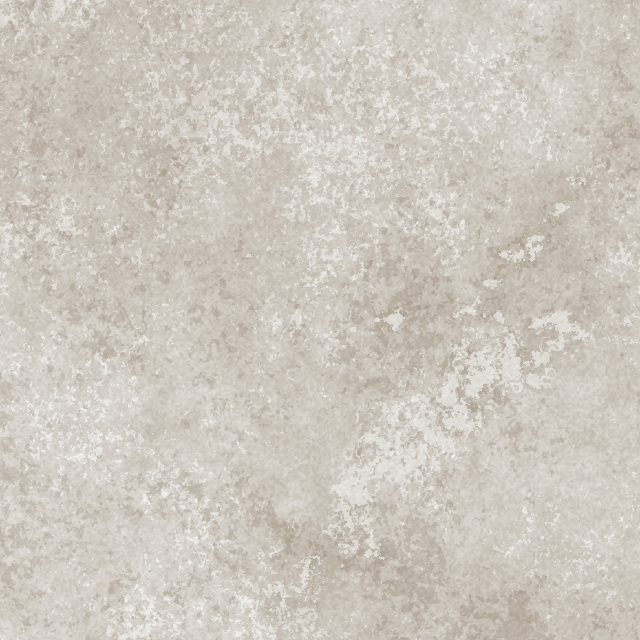
Reproduce this texture procedurally as a Shadertoy shader.

```glsl
const vec3 TAUPE = vec3(0.69, 0.645, 0.59);
const vec3 CHALK = vec3(0.92, 0.915, 0.90);

float hash(vec2 p) {
    vec3 q = fract(p.xyx * 0.1031);
    q += dot(q, q.yzx + 33.33);
    return fract((q.x + q.y) * q.z);
}

float noise(vec2 p) {
    vec2 i = floor(p), f = fract(p);
    f = f * f * (3.0 - 2.0 * f);
    return mix(mix(hash(i), hash(i + vec2(1, 0)), f.x),
               mix(hash(i + vec2(0, 1)), hash(i + vec2(1, 1)), f.x), f.y);
}

float fbm(vec2 p, int octaves, float gain) {
    float sum = 0.0, total = 0.0, amp = 1.0;
    for (int i = 0; i < octaves; i++) {
        sum += amp * noise(p);
        total += amp;
        amp *= gain;
        p = mat2(1.6, 1.2, -1.2, 1.6) * p + 17.3;
    }
    return sum / total;
}

float segment(vec2 p, vec2 a, vec2 b) {
    vec2 ab = b - a;
    return length(p - a - ab * clamp(dot(p - a, ab) / dot(ab, ab), 0.0, 1.0));
}

// Soft-edged streak around a segment, with a ragged outline
float streak(vec2 p, vec2 a, vec2 b, float width, float wobble) {
    return 1.0 - smoothstep(0.0, width, segment(p, a, b) + wobble);
}

// Thin rims of randomly sized circles, one per cell
float rosettes(vec2 p) {
    vec2 cell = floor(p);
    float rim = 0.0;
    for (int y = -1; y <= 1; y++)
    for (int x = -1; x <= 1; x++) {
        vec2 id = cell + vec2(x, y);
        vec2 center = id + 0.2 + 0.6 * vec2(hash(id), hash(id + 41.0));
        float radius = mix(0.2, 0.55, hash(id + 83.0));
        float d = abs(length(p - center) - radius);
        rim = max(rim, (1.0 - smoothstep(0.05, 0.2, d)) * step(0.35, hash(id + 127.0)));
    }
    return rim;
}

// Straight hairlines with random place, length and slope
float scratches(vec2 p) {
    float lines = 0.0;
    for (int i = 0; i < 40; i++) {
        vec2 seed = vec2(i, 7 * i + 3);
        vec2 start = vec2(hash(seed), hash(seed + 19.0));
        float angle = mix(0.4, 1.9, hash(seed + 37.0));
        float reach = mix(0.03, 0.15, hash(seed + 53.0));
        vec2 end = start + reach * vec2(cos(angle), sin(angle));
        float line = 1.0 - smoothstep(0.0002, 0.0016, segment(p, start, end));
        lines = max(lines, line * mix(0.2, 0.9, hash(seed + 71.0)));
    }
    return lines;
}

// Fine veins along the middle contour of a noise field
float veins(vec2 p, float scale) {
    float contour = abs(fbm(p * scale, 6, 0.55) - 0.5);
    float gaps = smoothstep(0.5, 0.66, fbm(p * 11.0 + 61.0, 3, 0.5));
    return (1.0 - smoothstep(0.0, 0.006, contour)) * gaps;
}

// Flecks whose density follows a broad patch field
float flecks(float grain, float patchiness, float level) {
    float threshold = level - 0.85 * (patchiness - 0.5);
    return smoothstep(threshold - 0.03, threshold + 0.06, grain);
}

void mainImage(out vec4 fragColor, in vec2 fragCoord) {
    vec2 uv = fragCoord / iResolution.y;
    vec2 bend = vec2(fbm(uv * 6.0 + 5.0, 4, 0.5), fbm(uv * 6.0 + 29.0, 4, 0.5)) - 0.5;
    vec2 p = uv + 0.12 * bend;

    // Cloudy plaster with fine grain
    float cloud = fbm(p * 3.6 + 11.0, 5, 0.5);
    float mottle = fbm(p * 24.0 + 3.0, 5, 0.7);
    float grain = noise(uv * 290.0) * 0.6 + noise(uv * 173.0 + 9.0) * 0.4;
    float tone = 0.5 + 0.5 * (cloud - 0.5) + 0.5 * (mottle - 0.5) + 0.42 * (grain - 0.5);

    // Worn flecks, denser toward the left side
    float left = 0.06 * (1.0 - smoothstep(0.1, 0.6, uv.x));
    float paleArea = fbm(p * 6.0 + 47.0, 5, 0.6) + left;
    float darkArea = fbm(p * 6.0 + 91.0, 5, 0.6) + left;
    tone -= 0.26 * flecks(fbm(uv * 80.0 + 13.0, 3, 0.8), darkArea, 0.67);
    tone += 0.33 * flecks(fbm(uv * 105.0 + 71.0, 3, 0.85), paleArea, 0.68);

    // Hairlines and veins
    tone += 0.18 * scratches(uv + 0.012 * bend);
    tone += 0.2 * max(veins(uv, 5.0), veins(uv + 3.7, 8.0));

    // Chalky crust along rising diagonals
    float wobble = 0.2 * (fbm(uv * 11.0 + 23.0, 4, 0.55) - 0.48);
    float lower = streak(p, vec2(0.56, 0.22), vec2(0.88, 0.49), 0.07, wobble);
    float upper = max(streak(p, vec2(0.60, 0.52), vec2(0.78, 0.54), 0.07, wobble),
                      streak(p, vec2(0.78, 0.57), vec2(0.93, 0.70), 0.04, wobble));
    float faint = max(streak(p, vec2(0.33, 0.07), vec2(0.62, 0.15), 0.07, wobble),
                      streak(p, vec2(0.60, 1.0), vec2(0.65, 0.94), 0.06, wobble));
    float area = max(max(lower, upper), 0.75 * faint);
    float flake = fbm(uv * 50.0 + 7.0, 4, 0.8);
    float cut = 0.86 - 0.36 * area;
    float crust = smoothstep(cut - 0.02, cut + 0.05, flake);
    float rings = rosettes(uv * 58.0 + 5.0 * bend + 1.2 * mottle);
    crust = max(crust, rings * smoothstep(0.1, 0.6, lower) * smoothstep(0.36, 0.5, flake));
    tone = mix(tone - 0.12 * area, 0.9 + 0.3 * (grain - 0.5), 0.85 * crust);

    fragColor = vec4(mix(TAUPE, CHALK, clamp(tone, -0.1, 1.05)), 1.0);
}
```
